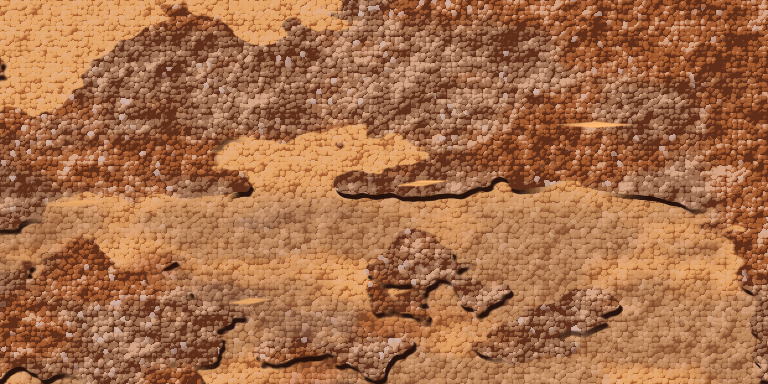
Give the GLSL for this texture, as a Shadertoy shader.

```glsl
#define GRAINS 74.0
#define PATCH_SCALE vec2(3.0, 4.8)
#define LIGHT vec2(-0.5, 0.86)
#define CRACK_WIDTH 0.015
#define EDGE 0.010
#define SAND vec3(0.90, 0.65, 0.40)
#define PALE vec3(0.84, 0.65, 0.53)
#define GREY vec3(0.62, 0.44, 0.32)
#define RUST vec3(0.66, 0.36, 0.18)
#define DARK vec3(0.38, 0.18, 0.10)
#define CRACK vec3(0.12, 0.045, 0.03)

float hash(vec2 p) {
    vec3 q = fract(p.xyx * 0.1031);
    q += dot(q, q.yzx + 33.33);
    return fract((q.x + q.y) * q.z);
}

float noise(vec2 p) {
    vec2 i = floor(p), f = fract(p);
    f = f * f * (3.0 - 2.0 * f);
    vec2 e = vec2(0.0, 1.0);
    return mix(mix(hash(i), hash(i + e.yx), f.x),
               mix(hash(i + e.xy), hash(i + e.yy), f.x), f.y);
}

float fbm(vec2 p) {
    float sum = 0.0, amp = 0.5;
    for (int i = 0; i < 5; i++) {
        sum += amp * noise(p);
        p = mat2(1.6, 1.2, -1.2, 1.6) * p + 17.3;
        amp *= 0.5;
    }
    return sum / 0.97;
}

// Positive on the rust crust, negative where it has flaked off.
float crustField(vec2 p) {
    float ridge = 0.48 + 0.10 * (noise(vec2(p.x * 3.0, 7.0)) - 0.5);
    float upper = smoothstep(ridge - 0.03, ridge + 0.03, p.y);
    float bare = mix(0.43, 0.32, smoothstep(0.7, 1.3, p.x));
    float level = mix(0.57, bare, upper) - 0.07 * smoothstep(0.16, 0.06, p.y);
    return fbm(p * PATCH_SCALE + vec2(3.7, 11.2)) - level;
}

// Rounded grains: x = lit side, y = random tint, z = distance to centre.
vec3 grains(vec2 p) {
    vec2 cell = floor(p);
    vec3 best = vec3(0.0, 0.0, 9.0);
    for (int y = -1; y <= 1; y++)
    for (int x = -1; x <= 1; x++) {
        vec2 id = cell + vec2(x, y);
        vec2 centre = id + 0.15 + 0.7 * vec2(hash(id), hash(id + 51.7));
        vec2 d = p - centre;
        float r = length(d);
        if (r < best.z) best = vec3(dot(d, LIGHT), hash(id + 113.1), r);
    }
    return best;
}

// Mask of a thin, tapered splinter lying almost level.
float splinter(vec2 p, vec2 centre, float halfLength, float slope) {
    vec2 d = p - centre;
    d.y -= slope * d.x;
    float taper = 1.0 - abs(d.x) / halfLength;
    return smoothstep(0.003, -0.003, abs(d.y) - 0.008 * taper)
         * step(0.0, taper);
}

void mainImage(out vec4 fragColor, in vec2 fragCoord) {
    vec2 p = fragCoord / iResolution.y;

    // Layers and the shadow the crust throws on the bare ground
    float crust = smoothstep(-EDGE, EDGE, crustField(p));
    float caster = smoothstep(-EDGE, EDGE, crustField(p + LIGHT * CRACK_WIDTH));
    float shadow = caster * (1.0 - crust)
                 * smoothstep(0.36, 0.54, noise(p * vec2(4.0, 6.0) + 5.0));

    // Relief from grains and lumps
    vec3 g = grains(p * GRAINS);
    float lump = fbm(p * 26.0) - fbm(p * 26.0 + LIGHT * 0.45);
    float relief = 0.45 * g.x + 0.35 * (g.y - 0.5)
                 - 0.30 * smoothstep(0.4, 0.8, g.z);

    // Broad stains: grey band along the ridge, rust drifts below
    float stain = fbm(p * vec2(3.5, 7.0) + 31.0);
    float band = exp(-pow((p.y - 0.47) / 0.10, 2.0));
    float grey = smoothstep(0.40, 0.62, stain + 0.12 * band);
    float drift = smoothstep(0.45, 0.66, fbm(p * vec2(2.5, 6.5) + 73.0));
    float lower = smoothstep(0.55, 0.40, p.y);

    // Crust, from dark pits to pale mineral specks
    float tone = 0.45 + relief * mix(1.25, 0.8, grey * band) + 1.5 * lump
               + 0.9 * (fbm(p * 9.0 + 8.0) - 0.5);
    vec3 crustColor = mix(DARK, mix(RUST, GREY, grey), smoothstep(0.05, 0.45, tone));
    crustColor = mix(crustColor, PALE, smoothstep(0.52, 0.95, tone));
    float speck = smoothstep(0.90, 0.98, g.y) * smoothstep(0.45, 0.6, noise(p * 12.0));
    crustColor = mix(crustColor, vec3(0.82, 0.72, 0.70), 0.7 * speck);

    // Sand, finer and brighter
    float grit = 0.62 + 0.85 * relief + 0.7 * lump;
    vec3 sandColor = mix(RUST, SAND, smoothstep(0.15, 0.58, grit));
    sandColor = mix(sandColor, PALE * 1.06, smoothstep(0.6, 0.95, grit) * 0.7);
    vec3 stained = mix(crustColor, mix(RUST, GREY, grey) * (0.75 + 0.5 * grit), 0.5);
    sandColor = mix(sandColor, stained, lower * max(drift, 0.6 * grey));

    vec3 color = mix(sandColor, crustColor, crust);

    // Scattered wood splinters
    for (int i = 0; i < 4; i++) {
        float k = float(i);
        vec2 centre = vec2(0.2 + 0.45 * k, 0.15 + 0.6 * hash(vec2(k, 4.0)));
        float size = 0.03 + 0.07 * hash(vec2(k, 9.0));
        float wood = splinter(p, centre, size, 0.4 * (hash(vec2(k, 2.0)) - 0.7));
        color = mix(color, SAND * (0.95 + 0.2 * noise(p * vec2(9.0, 220.0))), wood);
    }

    color = mix(color, CRACK, 0.95 * shadow);
    fragColor = vec4(clamp(color, 0.0, 1.0), 1.0);
}
```
